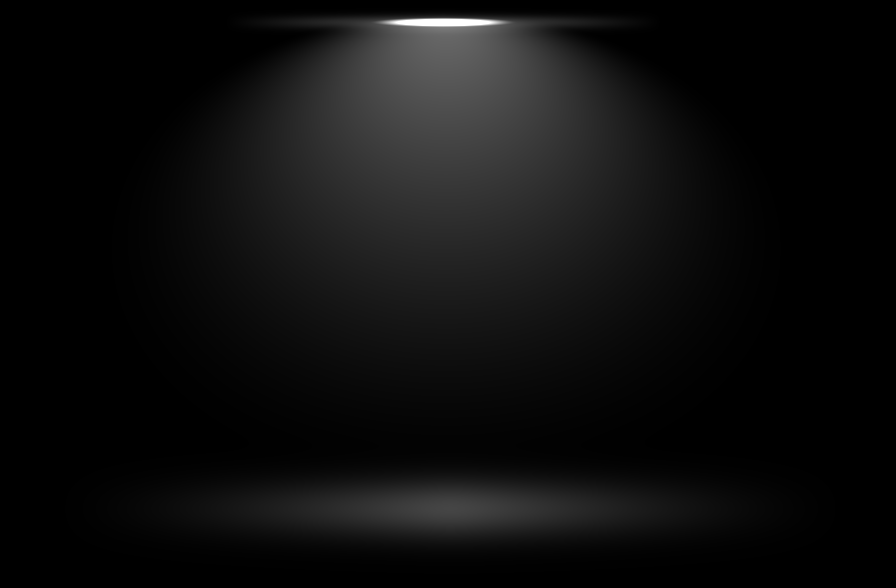
Write a Shadertoy shader that draws this background.

```glsl
#define LAMP_POS vec2(-0.008, 0.962)
#define LAMP_SIZE vec2(0.110, 0.0075)
#define STREAK_SIZE vec2(0.370, 0.011)
#define STREAK_LEVEL 0.32
#define BEAM_CENTER vec2(-0.003, 0.554)
#define BEAM_SIZE vec2(0.605, 0.427)
#define BEAM_LEVEL 0.42
#define BEAM_REACH 0.78
#define FLOOR_POS vec2(0.004, 0.135)
#define FLOOR_SIZE vec2(0.650, 0.050)
#define FLOOR_LEVEL 0.27

// Dome of light: fades with depth below the lamp and towards its rim
float beam(vec2 p) {
    float depth = LAMP_POS.y - p.y;
    float fade = pow(clamp(1.0 - depth / BEAM_REACH, 0.0, 1.0), 1.5);
    vec2 q = (p - BEAM_CENTER) / BEAM_SIZE;
    float halfWidth = sqrt(max(1.0 - q.y * q.y, 1e-4));
    float across = q.x / halfWidth;
    float rim = max(1.0 - across * across, 0.0);
    float belowLamp = smoothstep(-0.012, 0.018, depth);
    return BEAM_LEVEL * fade * rim * rim * belowLamp;
}

// Bright lens-shaped core with a thin, wide streak
float lamp(vec2 p) {
    vec2 d = p - LAMP_POS;
    float core = 1.0 - smoothstep(0.45, 1.15, length(d / LAMP_SIZE));
    vec2 s = d / STREAK_SIZE;
    float taper = max(1.0 - abs(s.x), 0.0);
    float streak = STREAK_LEVEL * taper * exp(-s.y * s.y);
    return core + streak;
}

// Flat pool of light on the floor
float floorPool(vec2 p) {
    vec2 q = (p - FLOOR_POS) / FLOOR_SIZE;
    float spread = sqrt(q.x * q.x + 0.003) - 0.055;
    float across = pow(max(1.0 - spread, 0.0), 1.6);
    return FLOOR_LEVEL * across * exp(-q.y * q.y);
}

void mainImage(out vec4 fragColor, in vec2 fragCoord) {
    // Height units, with x measured from the middle
    vec2 p = vec2(fragCoord.x - 0.5 * iResolution.x, fragCoord.y) / iResolution.y;
    float light = beam(p) + lamp(p) + floorPool(p);
    fragColor = vec4(vec3(clamp(light, 0.0, 1.0)), 1.0);
}
```
